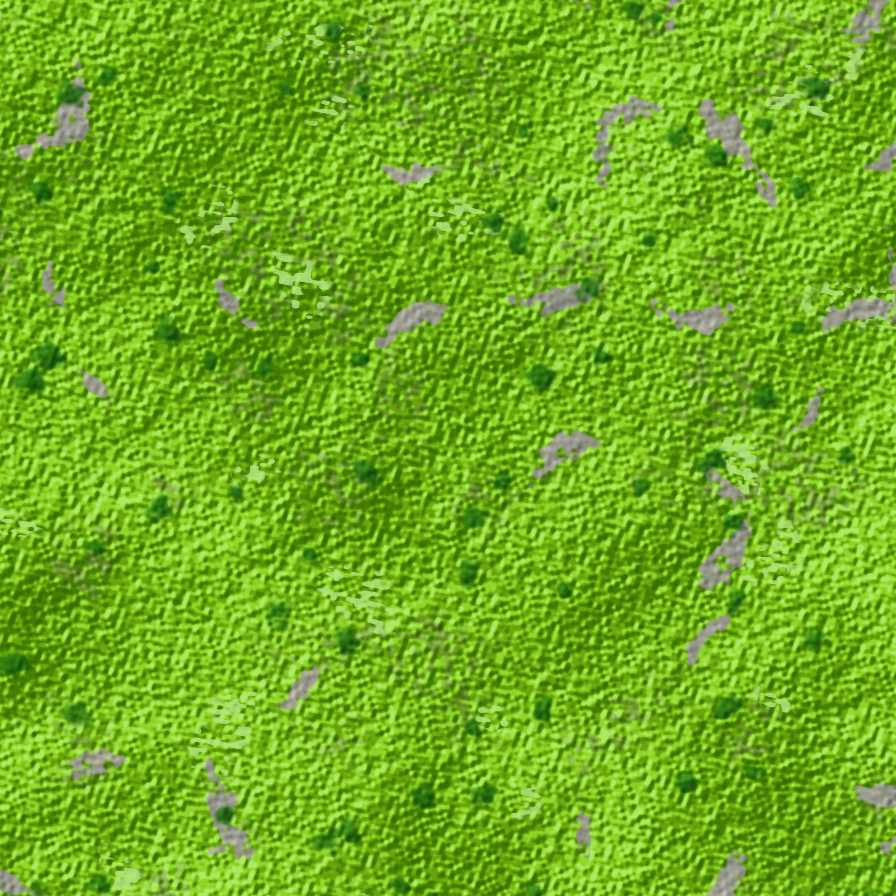
A three.js fragment shader for this texture:

```glsl
varying vec2 vUv;

float hash(vec2 p) {
  vec3 q = fract(vec3(p.xyx) * 0.1031);
  q += dot(q, q.yzx + 33.33);
  return fract((q.x + q.y) * q.z);
}

float noise(vec2 p) {
  vec2 cell = floor(p), f = fract(p);
  f = f * f * (3.0 - 2.0 * f);
  return mix(mix(hash(cell), hash(cell + vec2(1.0, 0.0)), f.x),
             mix(hash(cell + vec2(0.0, 1.0)), hash(cell + vec2(1.0, 1.0)), f.x), f.y);
}

float fbm(vec2 p) {
  float sum = 0.0, weight = 0.5;
  for (int i = 0; i < 4; i++) {
    sum += weight * noise(p);
    p = mat2(1.6, 1.2, -1.2, 1.6) * p + 17.3;
    weight *= 0.5;
  }
  return sum / 0.9375;
}

mat2 turn(float angle) {
  float c = cos(angle), s = sin(angle);
  return mat2(c, s, -s, c);
}

// Height of the moss grains
float mossHeight(vec2 p) {
  return 0.65 * noise(turn(0.35) * p * 195.0 + 90.0) + 0.4 * noise(turn(1.1) * p * 120.0 + 140.0);
}

// Ragged, bent ellipses, at most one in each cell of a turned grid
float patches(vec2 p, float seed, float cells, float share, vec2 size, float ragged) {
  vec2 g = turn(seed) * p * cells + seed * 7.0 + 20.0;
  vec2 id = floor(g) + seed * 31.0;
  vec2 center = 0.4 + 0.2 * vec2(hash(id + 3.1), hash(id + 8.7));
  vec2 q = turn(6.28 * hash(id + 5.3)) * (fract(g) - center);
  q.y += (hash(id + 2.9) - 0.5) * 4.0 * q.x * q.x;
  q.y *= 1.0 + 3.0 * (hash(id + 7.7) - 0.5) * q.x;
  float reach = length(q / (size * mix(0.5, 1.2, hash(id + 11.9))));
  reach += ragged * (0.6 * noise(p * 50.0 + seed) + 0.4 * noise(p * 140.0) - 0.5);
  return step(hash(id + 14.2), share) * (1.0 - smoothstep(0.8, 1.12, reach));
}

void main() {
  vec2 p = vUv;
  vec2 toLight = vec2(-0.7, 0.7);

  // Embossed grains over broad, soft folds
  float relief = mossHeight(p) - mossHeight(p + toLight * 0.0048);
  float folds = fbm(turn(-0.6) * p * vec2(5.0, 9.0) + 3.0);
  float slope = folds - fbm(turn(-0.6) * (p + toLight * 0.02) * vec2(5.0, 9.0) + 3.0);
  float tone = 0.49 + 1.2 * relief + 0.75 * (folds - 0.5) + 0.45 * slope;

  vec3 moss = mix(vec3(0.21, 0.43, 0.0), vec3(0.27, 0.50, 0.01), smoothstep(-0.1, 0.18, tone));
  moss = mix(moss, vec3(0.41, 0.65, 0.05), smoothstep(0.22, 0.46, tone));
  moss = mix(moss, vec3(0.56, 0.84, 0.15), smoothstep(0.48, 0.72, tone));
  moss = mix(moss, vec3(0.68, 0.91, 0.40), smoothstep(0.74, 1.0, tone));

  // Dry, brownish flecks
  float dry = smoothstep(0.54, 0.7, fbm(p * 11.0 + 60.0)) * smoothstep(0.5, 0.75, noise(p * 110.0 + 9.0));
  vec3 color = mix(moss, vec3(0.42, 0.53, 0.24) + 0.4 * relief, 0.65 * dry);

  // Pale tufts made of short flat dashes
  float tufts = 0.0;
  for (int i = 0; i < 2; i++) {
    tufts = max(tufts, patches(p, 2.3 + float(i) * 1.7, 5.0, 0.45, vec2(0.24, 0.12), 1.0));
  }
  float dashes = smoothstep(0.5, 0.68, noise(turn(0.15) * p * vec2(110.0, 200.0) + 60.0));
  color = mix(color, vec3(0.70, 0.90, 0.50), 0.85 * tufts * dashes);

  // Bare stone, denser toward the upper right
  float stone = 0.0;
  float stoneShare = 0.33 + 0.3 * smoothstep(0.8, 1.6, p.x + p.y);
  for (int i = 0; i < 2; i++) {
    stone = max(stone, patches(p, 0.5 + float(i) * 1.1, 5.5, stoneShare, vec2(0.26, 0.075), 1.7));
  }
  float overgrown = smoothstep(0.6, 0.75, 0.6 * noise(p * 75.0 + 12.0) + 0.4 * noise(p * 150.0 + 31.0));
  vec3 stoneColor = mix(vec3(0.53, 0.55, 0.50), vec3(0.65, 0.64, 0.59), noise(p * 24.0));
  color = mix(color, stoneColor + 0.25 * relief, stone * (1.0 - 0.9 * overgrown));

  // Small round bushes, lit from the upper left
  for (int i = 0; i < 3; i++) {
    float layer = float(i);
    vec2 g = turn(layer * 0.8) * p * 7.0 + layer * 5.3 + 30.0;
    vec2 id = floor(g) + layer * 47.0;
    vec2 center = 0.2 + 0.6 * vec2(hash(id + 1.7), hash(id + 6.1));
    vec2 q = turn(-layer * 0.8) * (fract(g) - center);
    float radius = mix(0.05, 0.105, hash(id + 9.4));
    float reach = length(q) / radius + 1.1 * (noise(p * 110.0 + 5.0) - 0.5);
    float bush = step(hash(id + 4.8), 0.45) * (1.0 - smoothstep(0.5, 1.35, reach));
    float lit = 0.5 + 0.4 * dot(q, toLight) / radius + 0.9 * relief;
    vec3 leaf = mix(vec3(0.05, 0.28, 0.03), vec3(0.22, 0.54, 0.08), clamp(lit, 0.0, 1.0));
    color = mix(color, leaf, 0.9 * bush);
  }

  gl_FragColor = vec4(clamp(color, 0.0, 1.0), 1.0);
}
```
